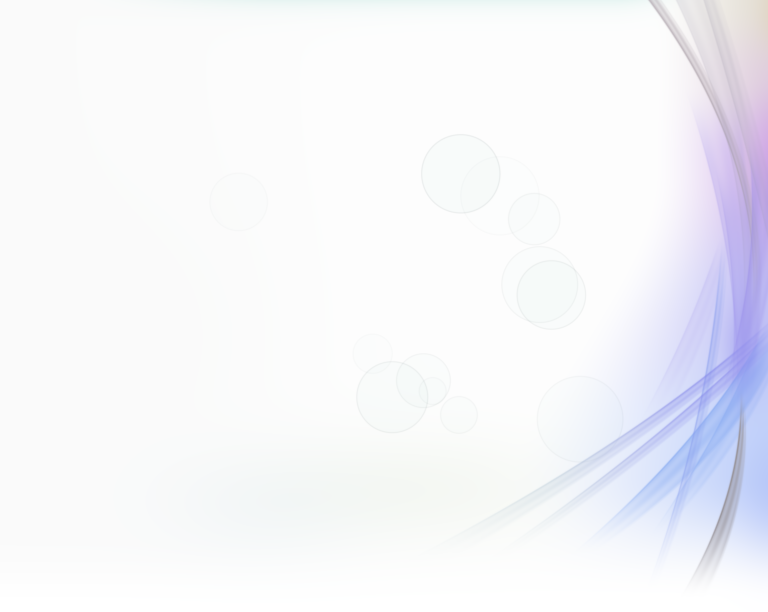
This background is drawn by a Shadertoy shader. Its source:

```glsl
float glow(vec2 p, vec2 center, vec2 size) {
    vec2 q = (p - center) / size;
    return exp(-dot(q, q));
}

// Quadratic curve through three x controls, t runs down the ribbon
float bend(vec3 x, float t) {
    return mix(mix(x.x, x.y, t), mix(x.y, x.z, t), t);
}

// Translucent sheet between two curves, with soft streaks and a crisp left rim
vec3 ribbon(vec3 col, vec2 p, vec2 span, vec3 left, vec3 right, vec3 tint, float alpha) {
    float t = (span.x - p.y) / (span.x - span.y);
    if (t < 0.0 || t > 1.0) return col;
    float pixel = 1.0 / iResolution.y;
    float xl = bend(left, t), xr = bend(right, t);
    float slope = 2.0 * mix(left.y - left.x, left.z - left.y, t) / (span.x - span.y);
    float scale = inversesqrt(1.0 + slope * slope);
    float dl = (p.x - xl) * scale, dr = (xr - p.x) * scale;
    float u = clamp((p.x - xl) / max(xr - xl, 0.001), 0.0, 1.0);
    float inside = smoothstep(-pixel, pixel, dl) * smoothstep(-pixel, 0.004, dr);
    float streaks = 0.85 - 0.35 * u + 0.15 * sin(u * 13.0 + t * 3.0);
    float width = max(0.0016, pixel);
    float rim = exp(-dl * dl / (width * width)) + 0.3 * exp(-dr * dr / (width * width));
    float fade = max(smoothstep(0.0, 0.25, t), step(1.0, span.x));
    fade *= 1.0 - smoothstep(0.6, 1.0, t);
    return mix(col, tint, clamp(alpha * fade * (inside * streaks + 0.4 * rim), 0.0, 1.0));
}

// Faint discs with thin outlines: center, radius, strength
vec3 bubbles(vec3 col, vec2 p) {
    vec4 discs[12] = vec4[12](
        vec4(0.753, 0.716, 0.064, 1.0), vec4(0.817, 0.680, 0.064, 0.3),
        vec4(0.873, 0.642, 0.042, 0.6), vec4(0.882, 0.535, 0.062, 0.6),
        vec4(0.901, 0.518, 0.056, 0.8), vec4(0.641, 0.351, 0.058, 0.8),
        vec4(0.692, 0.378, 0.044, 0.6), vec4(0.707, 0.361, 0.022, 0.4),
        vec4(0.750, 0.322, 0.030, 0.5), vec4(0.948, 0.315, 0.070, 0.5),
        vec4(0.390, 0.670, 0.047, 0.3), vec4(0.609, 0.422, 0.032, 0.3));
    float pixel = 1.0 / iResolution.y;
    for (int i = 0; i < 12; i++) {
        vec4 disc = discs[i];
        float d = length(p - disc.xy) - disc.z;
        float width = max(0.0013, pixel * 0.8);
        float fill = 1.0 - smoothstep(-pixel, pixel, d);
        float outline = exp(-d * d / (width * width));
        col -= disc.w * (fill * vec3(0.020, 0.010, 0.012) + outline * vec3(0.055, 0.050, 0.050));
    }
    return col;
}

// Vertical colour run of the right-hand light
vec3 lightColor(float y) {
    vec3 c = mix(vec3(0.84, 0.88, 0.98), vec3(0.77, 0.83, 0.98), smoothstep(0.0, 0.25, y));
    c = mix(c, vec3(0.76, 0.76, 0.96), smoothstep(0.28, 0.5, y));
    c = mix(c, vec3(0.84, 0.73, 0.92), smoothstep(0.5, 0.73, y));
    c = mix(c, vec3(0.88, 0.82, 0.87), smoothstep(0.74, 0.88, y));
    return mix(c, vec3(0.89, 0.87, 0.83), smoothstep(0.87, 1.0, y));
}

void mainImage(out vec4 fragColor, in vec2 fragCoord) {
    vec2 p = fragCoord / iResolution.xy * vec2(1.255, 1.0);

    // Pale ground with soft tints
    vec3 col = mix(vec3(0.982), vec3(0.994), smoothstep(0.05, 0.75, p.x));
    col = mix(col, vec3(1.0), 1.0 - smoothstep(0.0, 0.12, p.y));
    col -= vec3(0.033, 0.022, 0.040) * glow(p, vec2(0.69, 0.20), vec2(0.25, 0.09));
    col -= vec3(0.026, 0.015, 0.009) * glow(p, vec2(0.43, 0.17), vec2(0.17, 0.09));
    col -= vec3(0.006, 0.004, 0.005) * glow(p, vec2(0.30, 0.45), vec2(0.20, 0.22));
    col -= vec3(0.09, 0.035, 0.045) * exp((p.y - 1.0) / 0.016)
         * smoothstep(0.1, 0.5, p.x) * (1.0 - smoothstep(1.0, 1.15, p.x));

    // Coloured light at the right
    float edge = 1.06 - 0.24 * (1.0 - smoothstep(0.18, 0.72, p.y));
    float light = smoothstep(edge, 1.27, p.x) * smoothstep(0.02, 0.22, p.y);
    col = mix(col, lightColor(p.y), light);
    col = mix(col, vec3(0.64, 0.71, 0.97), 0.45 * glow(p, vec2(1.28, 0.19), vec2(0.07, 0.10)));
    col = mix(col, vec3(0.80, 0.60, 0.87), 0.6 * glow(p, vec2(1.275, 0.73), vec2(0.045, 0.11)));
    col = mix(col, vec3(0.87, 0.79, 0.68), 0.5 * glow(p, vec2(1.275, 0.98), vec2(0.03, 0.06)));

    col = bubbles(col, p);

    // Upper veils
    vec3 violet = vec3(0.60, 0.55, 0.91), blue = vec3(0.49, 0.64, 0.94);
    vec3 smoke = vec3(0.66, 0.64, 0.70);
    col = ribbon(col, p, vec2(1.0, 0.40), vec3(1.105, 1.250, 1.206), vec3(1.165, 1.275, 1.225), smoke, 0.22);
    col = ribbon(col, p, vec2(1.0, 0.45), vec3(1.150, 1.235, 1.290), vec3(1.176, 1.265, 1.310), smoke, 0.25);
    col = ribbon(col, p, vec2(1.0, 0.45), vec3(1.060, 1.265, 1.225), vec3(1.080, 1.275, 1.238), vec3(0.70, 0.66, 0.69), 0.65);
    col = ribbon(col, p, vec2(0.86, 0.28), vec3(1.118, 1.220, 1.203), vec3(1.200, 1.250, 1.215), violet, 0.25);
    col = ribbon(col, p, vec2(0.74, 0.31), vec3(1.165, 1.218, 1.190), vec3(1.240, 1.255, 1.225), violet, 0.28);
    col = ribbon(col, p, vec2(0.78, 0.33), vec3(1.222, 1.250, 1.170), vec3(1.290, 1.275, 1.209), violet, 0.42);
    col = ribbon(col, p, vec2(0.62, 0.30), vec3(1.180, 1.130, 1.040), vec3(1.195, 1.170, 1.080), violet, 0.16);

    // Lower sweeps
    col = ribbon(col, p, vec2(0.48, 0.09), vec3(1.260, 1.160, 0.930), vec3(1.285, 1.245, 0.960), blue, 0.55);
    col = ribbon(col, p, vec2(0.46, 0.12), vec3(1.245, 1.180, 1.060), vec3(1.290, 1.235, 1.075), blue, 0.35);
    col = ribbon(col, p, vec2(0.62, 0.03), vec3(1.180, 1.164, 1.055), vec3(1.190, 1.183, 1.068), vec3(0.54, 0.62, 0.93), 0.5);
    vec3 sweep = mix(vec3(0.76, 0.82, 0.86), vec3(0.53, 0.54, 0.92), smoothstep(0.88, 1.16, p.x));
    col = ribbon(col, p, vec2(0.50, 0.075), vec3(1.285, 1.065, 0.650), vec3(1.310, 1.085, 0.720), sweep, 0.55);
    col = ribbon(col, p, vec2(0.48, 0.080), vec3(1.280, 1.085, 0.790), vec3(1.310, 1.110, 0.815), sweep, 0.50);
    col = ribbon(col, p, vec2(0.37, 0.02), vec3(1.210, 1.218, 1.110), vec3(1.213, 1.238, 1.150), vec3(0.59, 0.57, 0.59), 0.8);
    col = mix(col, vec3(0.57, 0.55, 0.93), 0.4 * glow(p, vec2(1.215, 0.43), vec2(0.030, 0.07)));

    fragColor = vec4(clamp(col, 0.0, 1.0), 1.0);
}
```
